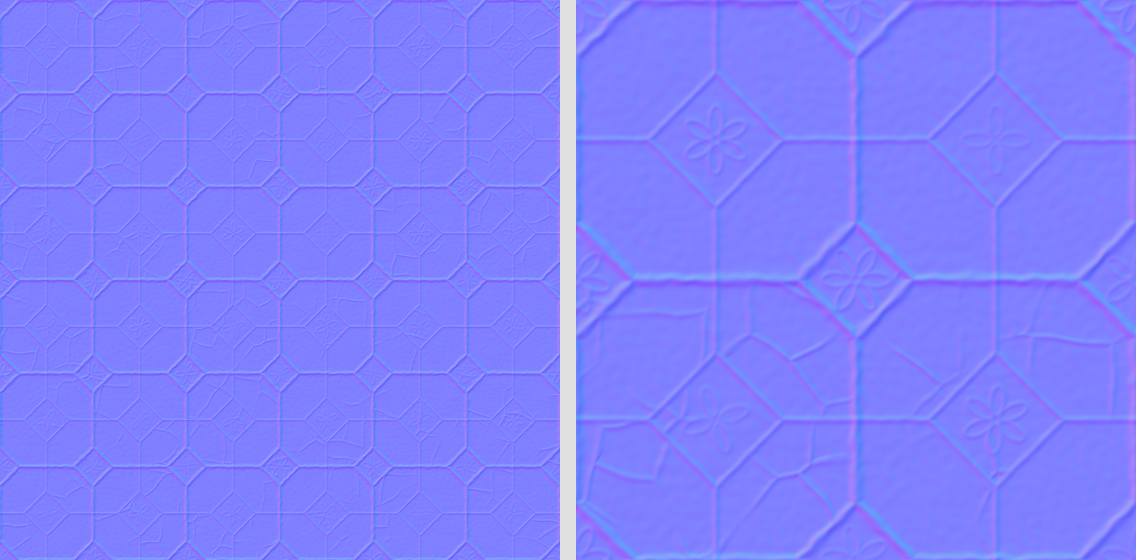
Left, the full canvas; right, a detail of the centre.
A Shadertoy shader for this texture map:

```glsl
const float REPEATS = 6.0;
const float CORNER_RADIUS = 0.205;
const float CENTER_RADIUS = 0.24;
const float SLOPE_STEP = 0.006;

vec2 hash2(vec2 p) {
    vec3 q = fract(p.xyx * vec3(0.1031, 0.1030, 0.0973));
    q += dot(q, q.yzx + 33.33);
    return fract((q.xx + q.yz) * q.zy);
}

float cornerGradient(vec2 cell, vec2 offset, vec2 f) {
    return dot(hash2(cell + offset) * 2.0 - 1.0, f - offset);
}

float gradientNoise(vec2 p) {
    vec2 cell = floor(p), f = fract(p);
    vec2 w = f * f * f * (f * (f * 6.0 - 15.0) + 10.0);
    float low = mix(cornerGradient(cell, vec2(0, 0), f), cornerGradient(cell, vec2(1, 0), f), w.x);
    float high = mix(cornerGradient(cell, vec2(0, 1), f), cornerGradient(cell, vec2(1, 1), f), w.x);
    return mix(low, high, w.y);
}

vec2 noise2(vec2 p) {
    return vec2(gradientNoise(p), gradientNoise(p + 71.7));
}

float ridge(float dist, float width) {
    float x = dist / width;
    return exp(-x * x);
}

float diamond(vec2 p, float radius) {
    vec2 a = abs(p - round(p));
    return (a.x + a.y - radius) * 0.70711;
}

// Distance to square grid lines that stop at a diamond on each crossing
float lattice(vec2 p, float radius) {
    vec2 a = abs(p - round(p));
    float d = diamond(p, radius);
    return min(abs(d), max(min(a.x, a.y), -d));
}

float ellipse(vec2 p, vec2 radii) {
    float k = length(p / radii);
    return k * (k - 1.0) / max(length(p / (radii * radii)), 0.001);
}

// Engraved petal outlines with a varied turn, petal count and depth
float flower(vec2 p, vec2 id) {
    vec2 variation = hash2(id + 5.3);
    float sector = 6.28319 / (4.0 + floor(variation.x * 3.0));
    float angle = atan(p.y, p.x + 1e-6) + variation.y * 6.28319;
    angle = (fract(angle / sector) - 0.5) * sector;
    vec2 folded = length(p) * vec2(cos(angle), sin(angle));
    float outline = ellipse(folded - vec2(0.068, 0.0), vec2(0.052, 0.024));
    return ridge(outline, 0.009) * mix(0.45, 1.0, variation.x);
}

// Distance to the border between the two nearest scattered sites
float crackDistance(vec2 p) {
    vec2 cell = floor(p), f = fract(p);
    vec2 nearest = vec2(9.0), second = vec2(9.0);
    for (int y = -1; y <= 1; y++)
    for (int x = -1; x <= 1; x++) {
        vec2 offset = vec2(x, y);
        vec2 site = offset + hash2(cell + offset) - f;
        if (dot(site, site) < dot(nearest, nearest)) {
            second = nearest;
            nearest = site;
        } else if (dot(site, site) < dot(second, second)) {
            second = site;
        }
    }
    return dot(0.5 * (nearest + second), normalize(second - nearest));
}

float cracks(vec2 p, vec2 id, float density) {
    vec2 variation = hash2(id + 13.7);
    vec2 warped = p + 0.05 * noise2(p * 5.0);
    float dist = crackDistance(warped * density + variation * 37.0) / density;
    float fade = smoothstep(-0.25, 0.2, gradientNoise(p * 3.0 + 9.0));
    return ridge(dist, 0.011) * fade * step(0.5, variation.x);
}

float surfaceHeight(vec2 p) {
    // Chipped main joints and finer inner joints
    vec2 rough = noise2(p * 17.0);
    float mainJoint = lattice(p + 0.011 * rough, CORNER_RADIUS);
    float fineJoint = lattice(p + 0.5 + 0.004 * rough, CENTER_RADIUS);
    float wear = gradientNoise(p * 6.0 + 31.0);
    float height = -0.0062 * ridge(mainJoint, 0.017 * (1.0 + 0.5 * wear));
    height -= 0.0029 * ridge(fineJoint, 0.011);

    // Each piece owns its cracks; each diamond owns a flower
    float corner = diamond(p, CORNER_RADIUS);
    float center = diamond(p + 0.5, CENTER_RADIUS);
    vec2 diamondMiddle = corner < center ? round(p) : floor(p) + 0.5;
    bool inDiamond = min(corner, center) < 0.0;
    vec2 id = inDiamond ? 2.0 * diamondMiddle : floor(p * 2.0) + 0.5;
    float inside = smoothstep(0.0, 0.025, min(mainJoint, fineJoint));
    height -= 0.0025 * inside * cracks(p, id, 3.2);
    if (inDiamond) height -= 0.0017 * inside * flower(p - diamondMiddle, id);

    // Plaster grain and gentle unevenness
    height += 0.0011 * gradientNoise(p * 25.0);
    return height + 0.0018 * gradientNoise(p * 5.0 + 3.0);
}

void mainImage(out vec4 fragColor, in vec2 fragCoord) {
    vec2 p = fragCoord / iResolution.y * REPEATS;
    vec2 dx = vec2(SLOPE_STEP, 0.0), dy = dx.yx;
    vec2 slope = vec2(surfaceHeight(p + dx) - surfaceHeight(p - dx),
                      surfaceHeight(p + dy) - surfaceHeight(p - dy)) / (2.0 * SLOPE_STEP);
    // Tangent-space normal with green pointing down
    vec3 normal = normalize(vec3(-slope.x, slope.y, 1.0));
    fragColor = vec4(0.5 + 0.5 * normal, 1.0);
}
```
